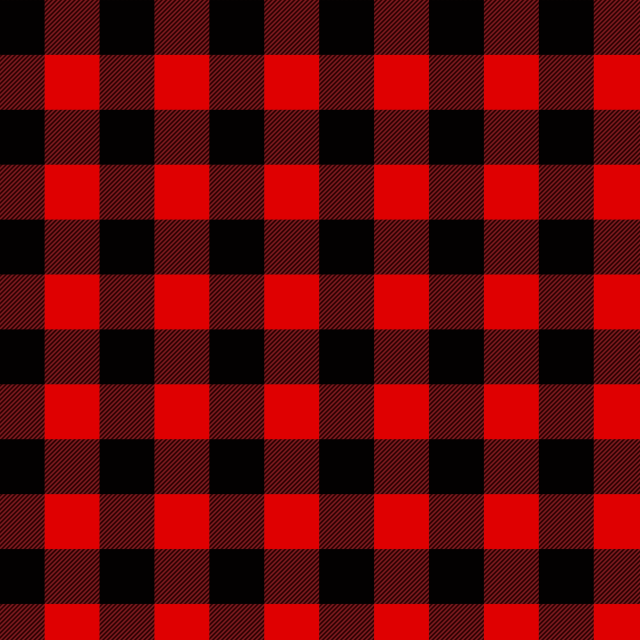
This pattern is drawn by a WebGL 2 fragment shader. Its source:

```glsl
#version 300 es
precision highp float;
// Buffalo check: red and black bands cross in both directions.
// Where both are red the cell is red, where both are black it is black,
// and mixed cells show a fine diagonal twill that runs on between cells.

uniform vec2 u_resolution;
out vec4 fragColor;

const float PERIOD = 0.1716; // one red plus one black band

// 1 inside a red band, 0 inside a black one; each is half a period wide
float redBand(float x, float center, float pixel) {
    float fromCenter = abs(fract((x - center) / PERIOD + 0.5) - 0.5) * PERIOD;
    return 1.0 - smoothstep(-0.7 * pixel, 0.7 * pixel, fromCenter - 0.25 * PERIOD);
}

// Rising diagonal threads, 12 to a cell, fading when too fine to resolve
vec3 twill(vec2 p, float pixel) {
    float threads = 24.0 / PERIOD;
    float contrast = 1.0 - smoothstep(0.3, 0.5, threads * pixel);
    float wave = 0.5 + 0.5 * contrast * cos(6.28319 * threads * (p.x - p.y));
    return mix(vec3(0.17, 0.0, 0.0), vec3(0.49, 0.105, 0.125), wave);
}

void main() {
    float pixel = 1.0 / u_resolution.y;
    vec2 p = gl_FragCoord.xy * pixel;

    vec3 black = vec3(0.01, 0.005, 0.005);
    vec3 red = vec3(0.875, 0.0, 0.005);
    vec3 mixed = twill(p, pixel);

    // Warp and weft bands
    float warp = redBand(p.x, 0.1126, pixel);
    float weft = redBand(p.y, 0.8714, pixel);

    vec3 blackRow = mix(black, mixed, warp);
    vec3 redRow = mix(mixed, red, warp);
    fragColor = vec4(mix(blackRow, redRow, weft), 1.0);
}
```
